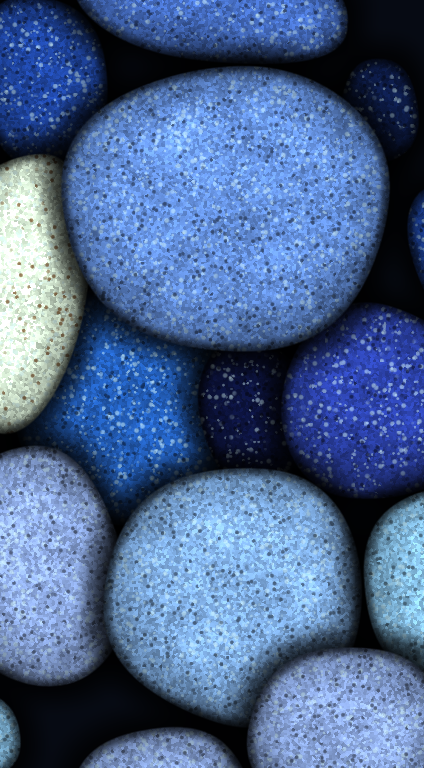
Give the GLSL for this texture, as a Shadertoy shader.

```glsl
const vec3 GAP = vec3(0.025, 0.04, 0.075);
const vec3 QUARTZ = vec3(0.80, 0.93, 0.95);
const vec3 RUST = vec3(0.45, 0.30, 0.16);

vec2 hash2(vec2 p) {
    vec3 q = fract(p.xyx * vec3(0.1031, 0.1030, 0.0973));
    q += dot(q, q.yzx + 33.33);
    return fract((q.xx + q.yz) * q.zy);
}

// Cellular noise: x = distance to the nearest grain, y = random value of it
vec2 cells(vec2 p) {
    vec2 base = floor(p), nearest = vec2(9.0, 0.0);
    for (int y = -1; y <= 1; y++)
    for (int x = -1; x <= 1; x++) {
        vec2 cell = base + vec2(x, y);
        vec2 rnd = hash2(cell);
        float dist = length(cell + rnd - p);
        if (dist < nearest.x) nearest = vec2(dist, fract(rnd.x * 7.3 + rnd.y * 5.1));
    }
    return nearest;
}

// Layered sines, about -1 to 1
float mottle(vec2 p) {
    float sum = 0.0, amp = 0.5;
    for (int i = 0; i < 4; i++) {
        sum += amp * sin(p.x + 1.7 * sin(p.y)) * cos(p.y - 1.3 * sin(p.x * 0.8));
        p = mat2(1.5, 1.2, -1.2, 1.5) * p + 2.3;
        amp *= 0.6;
    }
    return sum;
}

// Scattered grains; density is the share of cells that are filled
float specks(vec2 p, float scale, float density) {
    vec2 c = cells(p * scale);
    return smoothstep(0.55, 0.2, c.x) * smoothstep(1.0 - density, 1.1 - density, c.y);
}

vec3 mineral(vec2 p, vec3 tint, float seed) {
    vec2 q = p + hash2(vec2(seed, 4.0)) * 9.0;
    float patches = mottle(q * 28.0);
    float grain = cells(q * 270.0).y - 0.5;
    float pale = smoothstep(0.65, 0.8, tint.r);
    vec3 c = tint * (1.0 + 0.36 * grain + 0.14 * patches);
    c = mix(c, QUARTZ, 0.5 * specks(q, 125.0, 0.22 + 0.2 * patches));
    c = mix(c, QUARTZ, 0.45 * specks(q + 3.0, 210.0, 0.16));
    vec3 pit = mix(tint * 0.4, RUST, pale);
    c = mix(c, pit, 0.75 * specks(q + 5.0, 150.0, 0.17 - 0.1 * patches));
    return mix(c, pit * 0.7, 0.7 * specks(q + 7.0, 75.0, 0.035));
}

// Approximate signed distance to a rounded, slightly lumpy pebble
float pebbleDistance(vec2 p, vec2 radius, float seed) {
    float turn = 0.2 * sin(seed * 2.1);
    p = mat2(cos(turn), -sin(turn), sin(turn), cos(turn)) * p;
    vec2 n = p / radius;
    float angle = atan(n.y, n.x);
    float lump = 1.0 + 0.025 * sin(angle * 3.0 + seed) + 0.012 * sin(angle * 5.0 - seed);
    float f = pow(dot(pow(abs(n), vec2(2.2)), vec2(1.0)), 1.0 / 2.2) / lump;
    return f * (f - 1.0) / max(length(n / radius), 0.001);
}

void drawPebble(inout vec3 color, vec2 p, vec2 center, vec2 radius, vec3 tint, float seed) {
    vec2 q = p - center;
    float d = pebbleDistance(q, radius, seed);
    float soft = max(0.0015, 0.8 / iResolution.y);

    // Contact shadow on whatever lies below
    color *= mix(0.2, 1.0, smoothstep(-0.005, 0.045, d));
    if (d > soft) return;

    // Dark rim, broad dome and soft light from above
    float rim = mix(0.35, 1.0, smoothstep(0.0, 0.016, -d));
    float dome = mix(0.72, 1.06, smoothstep(0.0, 0.075, -d));
    float light = 1.0 + 0.07 * q.y / radius.y;
    vec3 stone = mineral(p, tint, seed) * rim * dome * light;
    color = mix(color, stone, smoothstep(soft, -soft, d));
}

// Three pebbles: a middle one and two sides, the sides scaled by lopsided
void drawRow(inout vec3 color, vec2 p, vec2 middle, vec2 pitch, float rise,
             vec2 middleRadius, vec2 sideRadius, float lopsided, mat3 tints, float seed) {
    for (int i = 0; i < 3; i++) {
        float side = float(i) - 1.0;
        vec2 center = middle + side * pitch + vec2(0.0, rise * abs(side));
        vec2 radius = mix(middleRadius, sideRadius * (1.0 + lopsided * side), abs(side));
        drawPebble(color, p, center, radius, tints[i], seed + float(i));
    }
}

void mainImage(out vec4 fragColor, in vec2 fragCoord) {
    vec2 p = fragCoord / iResolution.y;
    p.x += 0.5 * (0.551 - iResolution.x / iResolution.y);

    vec3 navy = vec3(0.06, 0.13, 0.34), ink = vec3(0.05, 0.08, 0.26);
    vec3 cobalt = vec3(0.12, 0.27, 0.63), azure = vec3(0.13, 0.35, 0.69);
    vec3 indigo = vec3(0.16, 0.24, 0.62), denim = vec3(0.28, 0.44, 0.78);
    vec3 periwinkle = vec3(0.39, 0.56, 0.86), mist = vec3(0.50, 0.68, 0.89);
    vec3 mauve = vec3(0.55, 0.66, 0.88), ice = vec3(0.56, 0.80, 0.96);
    vec3 cream = vec3(0.87, 0.95, 0.86);

    // Rows overlap from the deepest layer to the nearest
    vec3 color = GAP;
    drawRow(color, p, vec2(0.273, 1.0), vec2(0.22, -0.02), -0.125,
            vec2(0.18, 0.08), vec2(0.068, 0.09), -0.25, mat3(cobalt, denim, navy), 1.0);
    drawRow(color, p, vec2(0.33, 0.46), vec2(0.16, 0.0), 0.015,
            vec2(0.07, 0.1), vec2(0.14, 0.142), -0.11, mat3(azure, ink, indigo), 6.0);
    drawRow(color, p, vec2(0.295, 0.73), vec2(0.28, 0.03), -0.08,
            vec2(0.212, 0.185), vec2(0.07, 0.13), -0.4, mat3(cream, periwinkle, cobalt), 11.0);
    drawRow(color, p, vec2(0.306, 0.225), vec2(0.257, -0.01), 0.025,
            vec2(0.167, 0.167), vec2(0.1, 0.14), -0.12, mat3(mauve, mist, ice), 16.0);
    drawRow(color, p, vec2(0.205, -0.03), vec2(0.25, 0.0), 0.07,
            vec2(0.117, 0.08), vec2(0.1, 0.09), 0.3, mat3(ice, mauve, mauve), 21.0);

    fragColor = vec4(clamp(color, 0.0, 1.0), 1.0);
}
```
